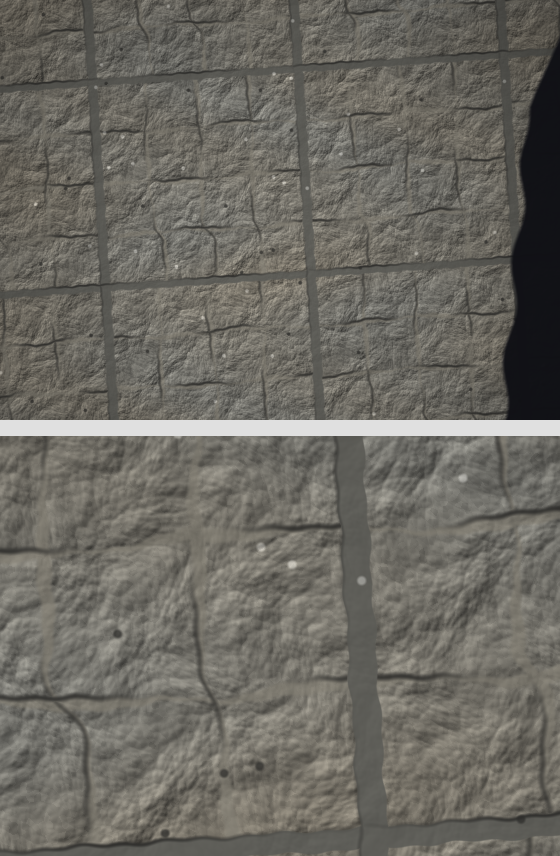
Top, the full canvas; bottom, a detail of the centre.
This texture is drawn by a Shadertoy shader. Its source:

```glsl
// Rock-faced concrete paving: tilted square panels, each moulded into 4 x 4 stones.
// Panels come from a skewed lattice, inner joints from wandering lines, and the
// chipped stone faces from lit cellular relief; a dark cast shadow covers the right.

const mat2  PANEL_AXES   = mat2(0.4896, 0.0335, -0.0313, 0.488);
const vec2  PANEL_ORIGIN = vec2(0.710, 0.836);
const float PANEL_PITCH  = 0.49;
const vec2  MAIN_HALF    = vec2(0.0112, 0.0085); // half widths: upright, level
const float INNER_HALF   = 0.0052;
const float LINE_WANDER  = 0.008;
const float BOTTOM_SHIFT = 0.045;                // bottom row of stones steps right
const float RELIEF       = 0.10;
const float RELIEF_FREQ  = 19.0;
const vec2  LIGHT_DIR    = vec2(-0.6, 0.8);
const vec2  LIGHT_CENTRE = vec2(0.62, 0.42);
const vec3  STONE        = vec3(0.430, 0.423, 0.398);
const vec3  MAIN_GROUT   = vec3(0.350, 0.348, 0.328);
const vec3  INNER_GROUT  = vec3(0.475, 0.460, 0.420);
const vec3  CRACK        = vec3(0.170, 0.168, 0.160);
const vec3  SHADOW       = vec3(0.068, 0.070, 0.088);

float hash(vec2 p) {
    vec3 q = fract(p.xyx * 0.1031);
    q += dot(q, q.yzx + 33.33);
    return fract((q.x + q.y) * q.z);
}

// x: distance to the nearest feature point, y: random value of its cell
vec2 cellular(vec2 p) {
    vec2 base = floor(p), nearest = vec2(9.0, 0.0);
    for (int j = -1; j <= 1; j++)
    for (int i = -1; i <= 1; i++) {
        vec2 cell = base + vec2(i, j);
        vec2 point = cell + vec2(hash(cell), hash(cell + 57.3));
        float d = length(point - p);
        if (d < nearest.x) nearest = vec2(d, hash(cell + 19.7));
    }
    return nearest;
}

float rockHeight(vec2 p) {
    float h = 0.0, freq = RELIEF_FREQ;
    p += 0.006 * sin(p.yx * 41.0 + 2.0 * sin(p * 27.0));
    for (int i = 0; i < 4; i++) {
        h -= cellular(p * freq + 40.0).x / freq;
        p = mat2(0.8, 0.6, -0.6, 0.8) * p;
        freq *= 2.1;
    }
    return h;
}

// x: joint cover, y: shaded crack along its left or upper edge
vec2 joint(vec2 s, vec2 halfWidth, vec2 crackAmount, float soft) {
    vec2 band = 1.0 - smoothstep(halfWidth - soft, halfWidth + soft, abs(s));
    vec2 edge = abs(s + halfWidth * vec2(1.0, -1.0));
    vec2 crack = crackAmount * (1.0 - smoothstep(0.0, 0.0022 + soft, edge));
    return vec2(max(band.x, band.y), max(crack.x, crack.y));
}

// Left border of the cast shadow at height y
float shadowEdge(float y) {
    float t = 1.0 - y;
    float ripple = 0.011 * cos((t - 0.5) * 26.7) * smoothstep(0.2, 0.4, t);
    return 1.281 - 0.085 * t + ripple + 0.36 * max(0.255 - t, 0.0);
}

void mainImage(out vec4 fragColor, in vec2 fragCoord) {
    vec2 p = fragCoord / iResolution.y;
    float aa = 1.0 / iResolution.y;

    // Panel lattice with slightly ragged edges
    vec2 ragged = 0.0009 * (sin(p.yx * 83.0) + sin(p.yx * 191.0 + p * 60.0));
    vec2 c = inverse(PANEL_AXES) * (p + ragged - PANEL_ORIGIN);
    vec2 panel = floor(c), f = c - panel;
    vec2 mainCrack = vec2(0.25, 0.5) + vec2(0.2, 0.4) * sin(c.yx * 9.0 + panel);
    vec2 mainJoint = joint((c - round(c)) * PANEL_PITCH, MAIN_HALF, mainCrack, aa);

    // Inner joints wander, swell and thin out along their length
    vec2 inner = vec2(0.0), stone = panel * 4.0;
    for (int i = 1; i <= 3; i++) {
        float k = float(i);
        vec2 phase = 6.28 * vec2(hash(panel + k * 7.3), hash(panel + k * 3.1 + 50.0));
        vec2 line = vec2(0.25 * k) + LINE_WANDER * (sin(f.yx * 8.0 + phase)
                  + 0.5 * sin(f.yx * 25.0 + phase * 2.0));
        line.x += BOTTOM_SHIFT * (1.0 - smoothstep(0.2, 0.29, f.y)) * (i < 3 ? 1.0 : 0.3);
        vec2 s = (f - line) * PANEL_PITCH;
        stone += step(0.0, s);
        vec2 halfWidth = INNER_HALF * (0.68 + 0.42 * sin(f.yx * vec2(13.0, 17.0) + phase));
        vec2 cracks = smoothstep(-0.6, 1.0, sin(f.yx * 11.0 + phase * 3.0)) * vec2(0.6, 0.85);
        inner = max(inner, joint(s, halfWidth, cracks, 0.0012 + aa));
    }
    inner *= 1.0 - mainJoint.x;

    // Stone faces: per-stone tint, warm stains, lit relief and fine grain
    float stepSize = 0.0025;
    float slope = (rockHeight(p) - rockHeight(p + LIGHT_DIR * stepSize)) / stepSize;
    float grain = cellular(p * 210.0).y - 0.5;
    float stain = 0.5 + 0.5 * sin(p.x * 7.0 + 2.0 * sin(p.y * 9.0)) * sin(p.y * 8.0 + p.x * 3.0);
    vec3 color = STONE * (0.95 + 0.09 * hash(stone + 11.0));
    color *= mix(vec3(0.99, 1.0, 1.01), vec3(1.03, 1.0, 0.96), stain);
    color = mix(color, INNER_GROUT, 0.8 * inner.x);
    color = mix(color, MAIN_GROUT, mainJoint.x);
    float rough = 1.0 - 0.6 * inner.x * (1.0 - mainJoint.x) - 0.85 * mainJoint.x;
    color *= 1.0 + rough * (RELIEF * slope + 0.10 * grain);
    color = mix(color, CRACK, max(inner.y, mainJoint.y));

    // Scattered dark pits and pale glints
    vec2 speck = cellular(p * 30.0 + 9.0);
    float dot1 = 1.0 - smoothstep(0.06, 0.12 + 30.0 * aa, speck.x);
    color = mix(color, CRACK, 0.75 * dot1 * step(0.975, speck.y));
    color += 0.22 * dot1 * step(speck.y, 0.02);

    // Uneven daylight, then the cast shadow
    vec2 away = p - LIGHT_CENTRE;
    color *= 1.06 - 0.42 * dot(away, away);
    float shade = smoothstep(-0.004 - aa, 0.004 + aa, p.x - shadowEdge(p.y));
    color = mix(color, SHADOW * (0.9 + 0.25 * color), shade);
    fragColor = vec4(clamp(color, 0.0, 1.0), 1.0);
}
```
